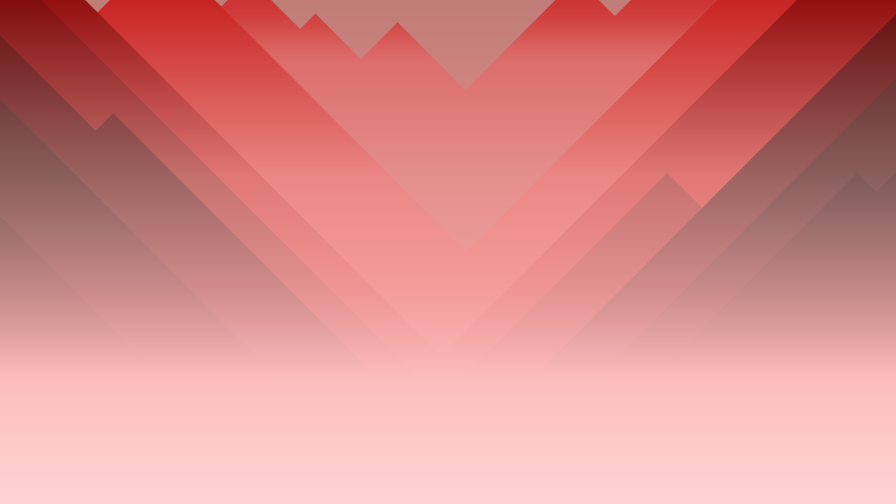
A Shadertoy shader for this background:

```glsl
// Stacked translucent-looking 45 degree ridges, fading from deep red to pale pink.

// Depth below a right-angled peak; positive inside. y runs downwards.
float peak(vec2 p, float x, float y) {
    return (p.y - y - abs(p.x - x)) * 0.7071;
}

float peaks(vec2 p, vec2 a, vec2 b) {
    return max(peak(p, a.x, a.y), peak(p, b.x, b.y));
}

// Vertical ramp: top colour, colour a third of the way down, shared pink haze.
vec3 ramp(float y, vec3 top, vec3 middle) {
    vec3 haze = mix(vec3(0.98, 0.68, 0.68), vec3(1.0, 0.83, 0.83),
                    clamp((y - 0.58) / 0.42, 0.0, 1.0));
    vec3 upper = mix(top, middle, clamp(y / 0.35, 0.0, 1.0));
    return mix(upper, haze, clamp((y - 0.35) / 0.4, 0.0, 1.0));
}

void cover(inout vec3 color, float depth, vec3 layer) {
    float soft = 0.7 / iResolution.y;
    color = mix(color, layer, smoothstep(-soft, soft, depth));
}

void mainImage(out vec4 fragColor, in vec2 fragCoord) {
    vec2 p = fragCoord / iResolution.y;
    p.x += 0.5 * (16.0 / 9.0 - iResolution.x / iResolution.y);
    p.y = 1.0 - p.y;

    // Dusty sky
    vec3 color = ramp(p.y, vec3(0.75, 0.49, 0.47), vec3(0.88, 0.54, 0.53));

    // Small central peaks
    float d = peaks(p, vec2(0.495, -0.043), vec2(0.626, 0.027));
    d = max(d, peaks(p, vec2(0.789, 0.044), vec2(1.145, -0.043)));
    d = max(d, peak(p, 1.42, -0.168));
    vec3 rose = ramp(p.y, vec3(0.85, 0.36, 0.35), vec3(0.89, 0.56, 0.55));
    rose = mix(vec3(0.80, 0.20, 0.19), rose, smoothstep(-0.02, 0.13, p.y));
    cover(color, d, rose);

    // Bright red valley walls
    cover(color, peaks(p, vec2(0.322, -0.104), vec2(1.6, -0.176)),
          ramp(p.y, vec3(0.78, 0.14, 0.13), vec3(0.92, 0.53, 0.52)));

    // Crimson slopes
    cover(color, peaks(p, vec2(-0.05, -0.219), vec2(1.8, -0.219)),
          ramp(p.y, vec3(0.57, 0.06, 0.06), vec3(0.88, 0.47, 0.46)));

    // Muted slopes that meet low in the centre
    cover(color, peaks(p, vec2(-0.05, -0.131), vec2(1.324, 0.343)),
          ramp(p.y, vec3(0.50, 0.05, 0.05), vec3(0.77, 0.44, 0.43)));

    // Dark outer ridges
    d = peaks(p, vec2(0.2245, 0.2245), vec2(-0.05, 0.02));
    cover(color, max(d, peak(p, 1.85, -0.044)),
          ramp(p.y, vec3(0.39, 0.04, 0.04), vec3(0.61, 0.39, 0.38)));
    cover(color, peaks(p, vec2(-0.05, 0.147), vec2(1.85, 0.083)),
          ramp(p.y, vec3(0.32, 0.08, 0.08), vec3(0.54, 0.37, 0.36)));

    // Nearest ridges at the sides
    d = peaks(p, vec2(1.701, 0.343), vec2(1.83, 0.290));
    cover(color, max(d, peak(p, -0.05, 0.378)),
          ramp(p.y, vec3(0.30, 0.15, 0.15), vec3(0.49, 0.35, 0.34)));

    fragColor = vec4(color, 1.0);
}
```
